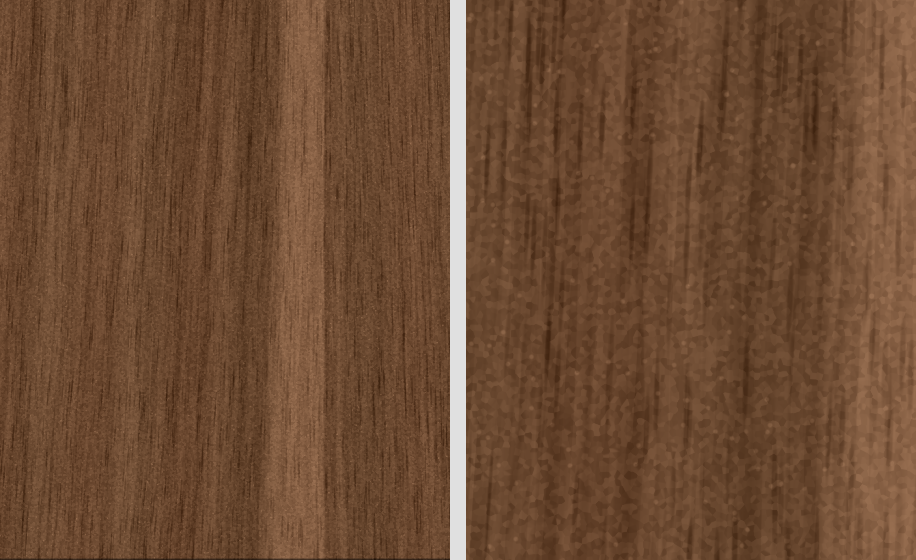
Left: the whole. Right: its middle third, enlarged.
Write a Shadertoy shader that draws this texture.

```glsl
// Walnut veneer: leaning dark and light growth bands with one pale sapwood strip.
// Bands are soft bumps and layered sines along a bent grain coordinate;
// fibres, pores and surface specks are cellular noise stretched along the grain.

float hash(vec2 p) {
    vec3 q = fract(p.xyx * vec3(0.1031, 0.1030, 0.0973));
    q += dot(q, q.yzx + 33.33);
    return fract((q.x + q.y) * q.z);
}

// x: distance to the nearest cell point, y: crisply blended cell tone
vec2 cells(vec2 p) {
    vec2 base = floor(p);
    float nearest = 9.0, tone = 0.0, total = 0.0;
    for (int j = -1; j <= 1; j++)
    for (int i = -1; i <= 1; i++) {
        vec2 id = base + vec2(i, j);
        vec2 d = id + vec2(hash(id), hash(id + 57.3)) - p;
        float weight = exp(-14.0 * dot(d, d));
        nearest = min(nearest, length(d));
        tone += weight * hash(id + 113.7);
        total += weight;
    }
    return vec2(nearest, tone / total);
}

// Soft bump across the grain
float bump(float g, float centre, float width) {
    float d = (g - centre) / width;
    return exp(-d * d);
}

void mainImage(out vec4 fragColor, in vec2 fragCoord) {
    vec2 uv = fragCoord / iResolution.xy;
    float aspect = iResolution.x / iResolution.y;

    // Grain leans left on the left side, slightly right on the right side
    float lean = mix(0.07, -0.04, smoothstep(0.35, 0.95, uv.x));
    float g = uv.x + (1.0 - uv.y) * lean;
    g += 0.002 * sin(6.0 * uv.y + 9.0 * uv.x) + 0.001 * sin(17.0 * uv.y + 23.0 * uv.x);
    vec2 grain = vec2(g * aspect, uv.y);

    // Broad growth bands
    float tone = 0.49 + 0.025 * sin(g * 61.0 + 1.0) + 0.025 * sin(g * 97.0 + 2.0 * uv.y);
    tone += 0.11 * bump(g, 0.17, 0.05) + 0.10 * bump(g, 0.335, 0.035);
    tone += 0.08 * bump(g, 0.76, 0.03) + 0.05 * bump(g, 0.93, 0.025);
    tone -= 0.09 * bump(g, 0.09, 0.03) + 0.12 * bump(g, 0.24, 0.010);
    tone -= 0.13 * bump(g, 0.43, 0.035) + 0.12 * bump(g, 0.49, 0.010);
    tone -= 0.17 * bump(g, 0.575, 0.04) + 0.12 * bump(g, 0.83, 0.04);
    tone -= 0.08 * bump(g, 0.985, 0.03);

    // Pale sapwood strip
    float sapwood = smoothstep(0.613, 0.638, g) * smoothstep(0.724, 0.717, uv.x);
    tone = mix(tone, 0.97 + 0.10 * (uv.y - 0.5), sapwood);

    // Long streaks and finer fibres
    float calm = 1.0 - 0.5 * sapwood;
    tone += 0.17 * calm * (cells(grain * vec2(60.0, 0.9)).y - 0.5);
    tone += 0.22 * calm * (cells(grain * vec2(130.0, 3.0) + 31.0).y - 0.5);
    tone += 0.26 * (cells(grain * vec2(250.0, 10.0) + 71.0).y - 0.5);

    // Thin dark veins running far along the grain
    vec2 vein = cells(grain * vec2(50.0, 0.9) + 211.0);
    tone -= 0.26 * calm * smoothstep(0.17, 0.04, vein.x) * smoothstep(0.4, 0.7, vein.y);

    // Short dark pores in two sizes
    vec2 pore = cells(grain * vec2(165.0, 11.0) + 401.0);
    tone -= 0.36 * smoothstep(0.34, 0.12, pore.x) * smoothstep(0.4, 0.65, pore.y);
    vec2 slit = cells(grain * vec2(110.0, 6.0) + 523.0);
    tone -= 0.28 * smoothstep(0.23, 0.08, slit.x) * smoothstep(0.5, 0.75, slit.y);

    // Matte surface grit and sparse bright specks
    vec2 surface = vec2(uv.x * aspect, uv.y);
    tone += 0.42 * (cells(surface * 300.0).y - 0.5);
    vec2 speck = cells(surface * 100.0 + 19.0);
    tone += 0.42 * smoothstep(0.2, 0.06, speck.x) * smoothstep(0.72, 0.9, speck.y);

    // Walnut colours from dark heartwood to pale sapwood
    vec3 dark = vec3(0.32, 0.20, 0.115);
    vec3 pale = vec3(0.53, 0.38, 0.27);
    vec3 color = mix(dark, pale, clamp(tone, -0.35, 1.3));
    color.r += 0.004 * sin(g * 29.0 + 0.6);

    // Shadowed lower edge
    color *= mix(0.5, 1.0, smoothstep(0.001, 0.004, uv.y));
    fragColor = vec4(color, 1.0);
}
```
